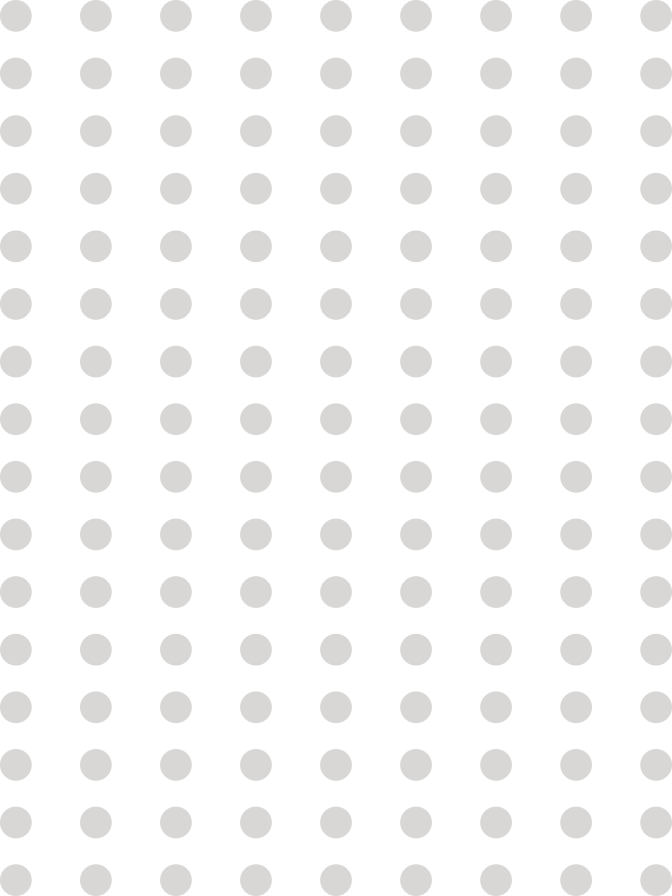
This pattern is drawn by a WebGL 1 fragment shader. Its source:

```glsl
precision highp float;
// Grid of flat grey dots on white, 9 across and 16 down, touching the canvas edges.
uniform vec2 u_resolution;

// Signed distance to the nearest dot of a grid whose outer dots touch the border.
float dotGrid(vec2 p, vec2 size, vec2 count, float radius) {
  vec2 pitch = (size - 2.0 * radius) / (count - 1.0);
  vec2 cell = floor((p - radius) / pitch + 0.5);
  cell = clamp(cell, vec2(0.0), count - 1.0);
  return length(p - radius - cell * pitch) - radius;
}

void main() {
  // Canvas units: the height is 1.
  vec2 p = gl_FragCoord.xy / u_resolution.y;
  vec2 size = vec2(u_resolution.x / u_resolution.y, 1.0);
  float pixel = 1.0 / u_resolution.y;

  // Antialiased dot coverage over the white ground.
  float dist = dotGrid(p, size, vec2(9.0, 16.0), 0.0177);
  float coverage = clamp(0.5 - dist / pixel, 0.0, 1.0);

  vec3 white = vec3(1.0);
  vec3 grey = vec3(0.847, 0.843, 0.839);
  gl_FragColor = vec4(mix(white, grey, coverage), 1.0);
}
```
